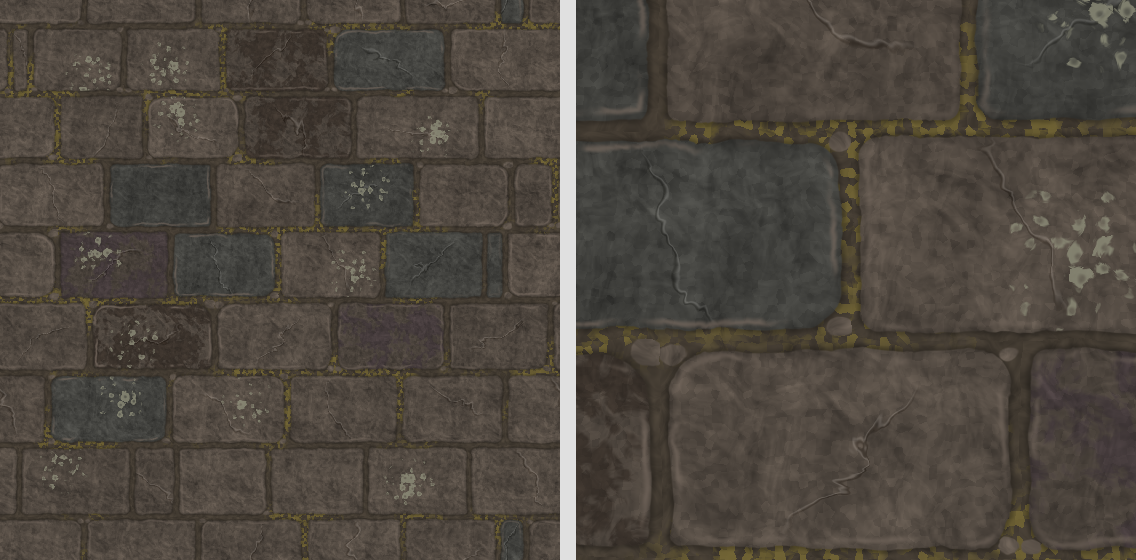
Left, the full canvas; right, a detail of the centre.
A Shadertoy shader for this texture:

```glsl
// Worn stone paving: eight staggered courses of bevelled blocks with mossy joints.
// Each course spreads five blocks plus an optional narrow one; layered sines and
// cellular noise supply the grain, stains, cracks, lichen and moss.

const float PI = 3.14159;
const vec3 STONE = vec3(.318, .285, .254);
const vec3 SLATE = vec3(.252, .252, .238);
const vec3 UMBER = vec3(.215, .185, .160);
const vec3 PLUM = vec3(.250, .215, .218);
const vec3 RIM = vec3(.46, .41, .37);
const vec3 MORTAR = vec3(.262, .232, .195);
const vec3 MOSS = vec3(.39, .345, .17);
const vec3 LICHEN = vec3(.56, .56, .48);

// Per course: start of the first block, width of the narrow block, joint bow
const vec3 LAYOUT[8] = vec3[8](
    vec3(.055, .036, -.045), vec3(.103, 0., -.075), vec3(.992, .078, .023), vec3(.901, .035, .018),
    vec3(.160, 0., .040), vec3(.085, 0., .030), vec3(.315, .078, -.032), vec3(.940, .051, .036));
// Per course: bit masks of the slate, stained and lichen-covered blocks
const ivec3 FINISH[8] = ivec3[8](
    ivec3(8, 4, 3), ivec3(0, 4, 10), ivec3(10, 0, 8), ivec3(52, 2, 10),
    ivec3(0, 5, 1), ivec3(1, 0, 3), ivec3(0, 0, 20), ivec3(32, 0, 0));

struct Block { vec2 p; vec2 halfCell; int slot; int row; };

float hash(vec2 p) {
    vec3 q = fract(p.xyx * .1031);
    q += dot(q, q.yzx + 33.33);
    return fract((q.x + q.y) * q.z);
}

// Layered, rotated sines that warp each other
float clouds(vec2 p) {
    float sum = 0., amp = .5;
    for (int i = 0; i < 5; i++) {
        p = mat2(.8, .6, -.6, .8) * p * 1.7 + .9 * sin(p.yx * 1.1 + 1.3);
        sum += amp * sin(p.x) * sin(p.y);
        amp *= .62;
    }
    return sum;
}

// Cellular noise: distance to the nearest site and that site's random value
vec2 cells(vec2 p) {
    vec2 best = vec2(9., 0.);
    for (int j = -1; j <= 1; j++)
        for (int i = -1; i <= 1; i++) {
            vec2 c = floor(p) + vec2(i, j);
            vec2 site = c + .15 + .7 * vec2(hash(c), hash(c + 71.3));
            float d = distance(p, site);
            if (d < best.x) best = vec2(d, hash(c + 19.7));
        }
    return best;
}

float joint(int k, vec3 course) {
    float f = float(k) / 5.;
    return k > 5 ? 1. : (1. - course.y) * f + course.z * sin(PI * f);
}

Block findBlock(vec2 at) {
    float v = 8. * (at.y - .0416 - .0065 * cos(2. * PI * (at.y - .94)));
    int row = int(mod(floor(v), 8.));
    vec3 course = LAYOUT[row];
    float t = fract(at.x - course.x);
    int slot = 0;
    for (int k = 1; k <= 5; k++) if (t >= joint(k, course)) slot = k;
    float left = joint(slot, course), right = joint(slot + 1, course);
    vec2 p = vec2(t - .5 * (left + right), (fract(v) - .5) / 8.);
    return Block(p, vec2(.5 * (right - left), .0625), slot, row);
}

float roundBox(vec2 p, vec2 size, float r) {
    vec2 q = abs(p) - size + r;
    return length(max(q, 0.)) + min(max(q.x, q.y), 0.) - r;
}

float has(int mask, int slot) { return float((mask >> slot) & 1); }

// Pale spots gathered around a random centre on the block
float lichen(vec2 p, vec2 halfCell, vec2 id, float rough) {
    vec2 centre = halfCell * .9 * (vec2(hash(id + 5.), hash(id + 8.)) - .5);
    float cover = 1. - length(p - centre) / .05;
    vec2 spot = cells(p * 62. + id * 13.);
    float edge = spot.x - .75 * cover * spot.y + .35 * rough;
    float ring = mix(.5, 1., smoothstep(.04, .22, spot.x));
    return smoothstep(.08, -.08, edge) * ring * smoothstep(0., .15, cover);
}

// Signed shade of one wandering crack: light lip, dark groove
float crack(vec2 p, vec2 id, float px) {
    float a = PI * hash(id + 31.);
    vec2 n = vec2(cos(a), sin(a));
    float d = dot(p, n) + .02 * clouds(p * 22. + id * 3.) + .03 * (hash(id + 37.) - .5);
    float w = max(.0013, px);
    float lines = smoothstep(w, 0., abs(d)) - .7 * smoothstep(w, 0., abs(d - 1.5 * w));
    float along = abs(dot(p, vec2(-n.y, n.x)));
    return lines * smoothstep(.065, .035, along) * step(.5, hash(id + 41.));
}

void mainImage(out vec4 fragColor, in vec2 fragCoord) {
    vec2 uv = fragCoord / iResolution.xy;
    float px = 1. / iResolution.y;
    vec2 wobble = .0028 * vec2(clouds(uv * 38.), clouds(uv.yx * 38. + 9.));
    Block b = findBlock(vec2(uv.x, 1. - uv.y) + wobble);
    vec2 id = vec2(b.slot, b.row), p = b.p;
    ivec3 finish = FINISH[b.row];

    // Block outline with unevenly worn corners
    float worn = hash(id + 3.1);
    float r = mix(.005, .034, worn * hash(id * 4. + sign(p) + 11.));
    r = min(r, .45 * b.halfCell.x);
    float d = roundBox(p, b.halfCell - .0048 - .002 * worn, r);

    // Shared grain
    float broad = clouds(p * 28. + id * 5.);
    float fine = clouds(p * 130. + id * 7.);
    float relief = clouds(p * 60. + id) - clouds(p * 60. + id + vec2(.12, -.12));
    float grit = cells(uv * 210.).y - .5;

    // Joints: mortar, moss, and pebbles in the broken corners
    float mossy = smoothstep(-.1, .3, clouds(uv * 9. + 4.)) * smoothstep(-.15, .2, grit + .3 * fine);
    vec3 col = mix(MORTAR * (1. + .2 * fine), MOSS * (1. + .5 * grit), .8 * mossy);
    col *= mix(.78, 1., smoothstep(0., .004, d));
    float pebble = length((b.halfCell - abs(p) - .007) * vec2(.8, 1.1)) - .27 * r;
    col = mix(col, STONE * (1.1 + .3 * fine), smoothstep(px, -px, pebble) * step(.014, r));

    // Block face: tint, blotches, relief
    vec3 face = mix(STONE, SLATE, has(finish.x, b.slot)) * (.95 + .12 * hash(id + 23.));
    vec3 stain = b.row < 3 || b.slot == 0 ? UMBER : PLUM;
    face = mix(face, stain, has(finish.y, b.slot) * smoothstep(-.3, .2, broad + .5 * fine));
    face *= 1. + .17 * broad + .13 * fine + .15 * grit + .22 * relief;
    face += .09 * crack(p, id, px);

    // Chipped bright rim, then lichen
    float rim = smoothstep(.0032, 0., abs(d + .004 + .003 * broad));
    rim *= (.2 + .6 * worn) * smoothstep(-.25, .4, clouds(uv * 26. + 2.));
    face = mix(face, RIM, rim) * mix(.9, 1., smoothstep(0., -.006, d));
    face = mix(face, LICHEN, .8 * has(finish.z, b.slot) * lichen(p, b.halfCell, id, fine));

    col = mix(col, face, smoothstep(px, -px, d));
    fragColor = vec4(clamp(col, 0., 1.), 1.);
}
```
